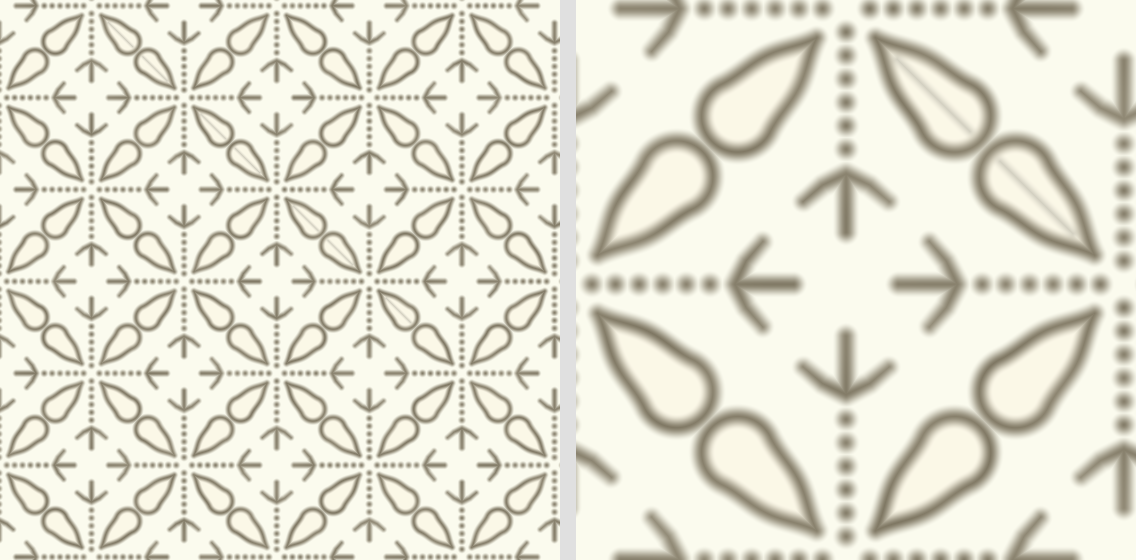
Left, the full canvas; right, a detail of the centre.
Reproduce this pattern procedurally as a Shadertoy shader.

```glsl
// Lattice of four-petal flowers drawn in soft taupe outline on cream, with dotted
// arms ending in small arrows. Mirror folds reduce the plane to one triangle with
// a flower at its corner, where one teardrop, one dot row and one arrow are drawn.

// Distance to the segment from a to b
float segment(vec2 p, vec2 a, vec2 b) {
    vec2 pa = p - a, ba = b - a;
    return length(pa - ba * clamp(dot(pa, ba) / dot(ba, ba), 0.0, 1.0));
}

// Signed distance to a plump drop: tip at the origin, disc of radius r at (h, 0)
float teardrop(vec2 p, float h, float r) {
    p.y = abs(p.y);
    float slope = r / h;
    float side = sqrt(1.0 - slope * slope);
    float along = dot(p, vec2(side, slope));
    if (along < 0.0) return length(p);
    if (along > side * h) return length(p - vec2(h, 0.0)) - r;
    float swell = sin(3.14159 * along / (side * h));
    return dot(p, vec2(-slope, side)) - 0.022 * swell * swell;
}

// Arrow on the x axis pointing back at the flower, with bent, tapering barbs
float arrow(vec2 p) {
    p.y = abs(p.y);
    vec2 tip = vec2(0.600, 0.0), bend = vec2(0.640, 0.085);
    float shaft = segment(p, tip, vec2(0.81, 0.0));
    float barb = min(segment(p, tip, bend), segment(p, bend, vec2(0.70, 0.155)));
    return min(shaft, barb) - mix(0.026, 0.018, min(p.y / 0.16, 1.0));
}

// Row of six round dots leaving the flower along the x axis
float dotRow(vec2 p) {
    float index = clamp(round(p.x / 0.085), 1.0, 6.0);
    return length(p - vec2(index * 0.085, 0.0)) - 0.025;
}

// Coverage of a shape with a softened edge
float cover(float d, float soft) {
    return 1.0 - smoothstep(-soft, soft, d);
}

void mainImage(out vec4 fragColor, in vec2 fragCoord) {
    // Lattice units: flowers sit at integer points whose two parts share parity
    vec2 q = fragCoord / iResolution.y * vec2(6.047, 6.095) - vec2(0.988, 2.032);
    float soft = max(0.028, 6.1 / iResolution.y);

    // Fold onto the nearest flower, then across its diagonal
    vec2 p = abs(mod(q + 1.0, 2.0) - 1.0);
    if (p.x + p.y > 1.0) p = 1.0 - p;
    if (p.y > p.x) p = p.yx;

    // Petal axis runs along the diagonal
    vec2 axis = vec2(p.x + p.y, p.x - p.y) * 0.70711;
    float petal = teardrop(axis - vec2(0.150, 0.0), 0.402, 0.130);

    // Cream ground with slightly warmer petals
    vec3 color = mix(vec3(0.985, 0.985, 0.935), vec3(0.985, 0.965, 0.895),
                     0.7 * cover(petal, soft));

    // Faint vein in the petals of a single falling diagonal
    float strand = step(abs(q.x + q.y - 4.0), 0.2) * step(0.0, q.x) * step(q.x, 3.5);
    float vein = segment(axis, vec2(0.26, 0.0), vec2(0.63, 0.0)) - 0.004;
    color = mix(color, vec3(0.66, 0.65, 0.60), 0.8 * strand * cover(vein, soft));

    // Ink, with a slow uneven tone
    float outline = abs(petal) - 0.022;
    float ink = max(cover(outline, soft),
                    0.95 * cover(min(arrow(p), dotRow(p)), soft));
    float tone = sin(q.x * 7.3 + 2.0 * sin(q.y * 5.1)) * sin(q.y * 8.7 + q.x * 3.1);
    vec3 taupe = vec3(0.51, 0.48, 0.40) + 0.03 * tone;
    fragColor = vec4(mix(color, taupe, ink), 1.0);
}
```
